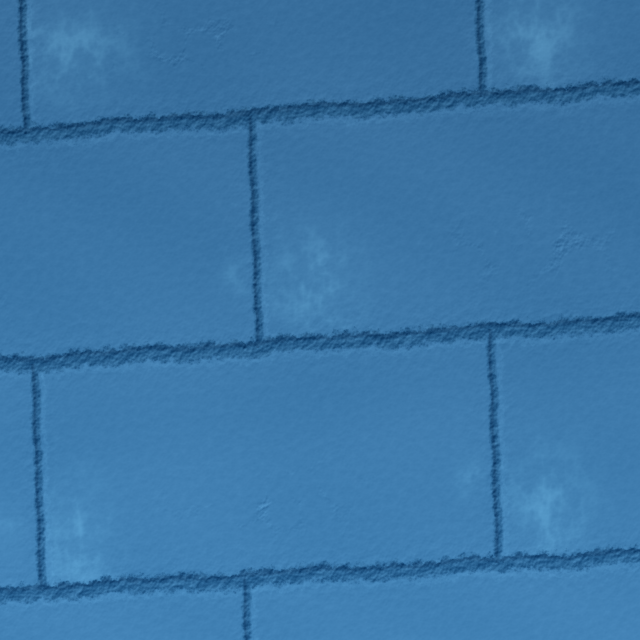
Reproduce this texture procedurally as a WebGL 2 fragment shader.

```glsl
#version 300 es
precision highp float;
// Blue painted block wall in running bond, seen slightly tilted.
// Block rows come from a sheared grid; cellular noise roughens the mortar,
// and each block gets its own hashed scuffs and crumbled paint.

uniform vec2 u_resolution;
out vec4 fragColor;

vec2 hash2(vec2 p) {
  return fract(sin(vec2(dot(p, vec2(127.1, 311.7)), dot(p, vec2(269.5, 183.3)))) * 43758.5);
}

// Distance to the nearest scattered point
float cells(vec2 p) {
  vec2 id = floor(p), f = fract(p);
  float nearest = 4.0;
  for (int y = -1; y <= 1; y++)
    for (int x = -1; x <= 1; x++) {
      vec2 cell = vec2(x, y);
      vec2 d = cell + hash2(id + cell) - f;
      nearest = min(nearest, dot(d, d));
    }
  return sqrt(nearest);
}

// Layered cells, averaging about 0.48
float mottle(vec2 p) {
  return 0.5 * cells(p) + 0.3 * cells(p * 2.1 + 7.0) + 0.2 * cells(p * 4.3 + 3.0);
}

// Slope of the rough surface towards a light at the upper left
float relief(vec2 p) {
  vec2 q = vec2(45.0 * p.x - 22.0 * p.y, 50.0 * p.y);
  return mottle(q) - mottle(q + vec2(-0.13, 0.16));
}

// Soft elliptical spot inside a block, with size in canvas units
float spot(vec2 local, vec2 centre, vec2 size) {
  vec2 d = (local - centre) * vec2(0.715, 0.36) / size;
  return exp(-dot(d, d));
}

void main() {
  vec2 p = gl_FragCoord.xy / u_resolution;

  // Tilted rows, with alternate rows shifted by about half a block
  float sway = 0.002 * sin(p.x * 23.0) + 0.0015 * sin(p.x * 57.0 + p.y * 9.0);
  float rowHeight = 0.358 + 0.008 * p.x;
  float row = (p.y - 0.073 - 0.06 * p.x + sway) / rowHeight;
  float k = floor(row);
  float shift = 0.06 + mod(k, 2.0) * (0.335 + 0.017 * k);
  float lean = 0.035 * (p.y - 0.25) + 0.001 * sin(p.y * 61.0);
  float column = (p.x + lean - shift) / 0.715;
  vec2 block = vec2(floor(column), k);
  vec2 local = fract(vec2(column, row));

  // Signed distances to the nearest bed (level) and head (upright) joints
  float bed = (row - floor(row + 0.5)) * rowHeight;
  float head = (column - floor(column + 0.5)) * 0.715;
  float ragged = (mottle(p * 60.0) - 0.48) * 0.02;
  float bedJoint = 1.0 - smoothstep(0.007, 0.016, abs(bed) + ragged);
  float headJoint = 1.0 - smoothstep(0.003, 0.009, abs(head) + ragged * 0.35);
  float joint = max(bedJoint, headJoint);

  // Paint darkens towards the top, with faint broad blotches
  vec3 paint = mix(vec3(0.26, 0.51, 0.71), vec3(0.22, 0.43, 0.61),
                   smoothstep(-0.1, 1.05, p.y + 0.12 * (p.x - 0.5)));
  paint += 0.008 * sin(p.x * 11.0 + 2.0 * sin(p.y * 9.0)) * sin(p.y * 14.0 + p.x * 5.0);
  paint += 0.03 * (mottle(p * vec2(70.0, 90.0)) - 0.48);

  // Pale scuffs: a large one low on the left, a small one near the right end
  float patchy = smoothstep(0.25, 0.75, mottle(p * vec2(26.0, 19.0) + 4.0));
  for (int i = 0; i < 2; i++) {
    float n = float(i);
    vec2 h = hash2(block + 5.3 * n);
    vec2 centre = vec2(0.08 + 0.17 * h.x + 0.78 * n, 0.2 + 0.18 * h.y);
    vec2 size = mix(vec2(0.05 + 0.07 * h.y, 0.09 - 0.03 * h.y), vec2(0.025, 0.035), n);
    float wear = spot(local, centre, size) * (0.3 + 0.9 * patchy);
    paint += vec3(0.075, 0.095, 0.085) * wear * (1.0 - 0.4 * n);
  }

  // Crumbled paint in the middle of each block and beside the joints
  vec2 h = hash2(block + 17.0);
  float crumble = spot(local, vec2(0.25 + 0.4 * h.x, 0.3 + 0.15 * h.y), vec2(0.11, 0.045));
  float chips = smoothstep(0.5, 0.75, cells(p * 24.0 + 9.0));
  float edge = max(exp(-abs(bed) * 45.0), 0.7 * exp(-abs(head) * 55.0));
  float slope = relief(p);
  float roughness = 0.07 + 0.55 * crumble * chips + 0.3 * edge;
  paint += vec3(0.35, 0.42, 0.43) * slope * roughness;

  // Lit lips below bed joints and to the right of head joints
  float lip = smoothstep(0.006, 0.0, abs(bed + 0.019 - ragged))
            + smoothstep(0.007, 0.0, abs(head - 0.013 - ragged));
  paint += vec3(0.02, 0.025, 0.025) * lip;

  // Mortar, with a shadow under each upper or left-hand block edge
  vec3 mortar = vec3(0.155, 0.365, 0.54) + vec3(0.27, 0.33, 0.34) * slope;
  mortar *= 0.92 + 0.16 * (1.0 - p.y);
  float shade = bedJoint * smoothstep(0.007, 0.0, abs(bed - 0.006 + ragged * 0.5));
  shade = max(shade, headJoint * smoothstep(0.005, 0.0, abs(head + 0.002)));
  mortar -= vec3(0.05, 0.08, 0.09) * shade;

  fragColor = vec4(clamp(mix(paint, mortar, joint * 0.92), 0.0, 1.0), 1.0);
}
```
